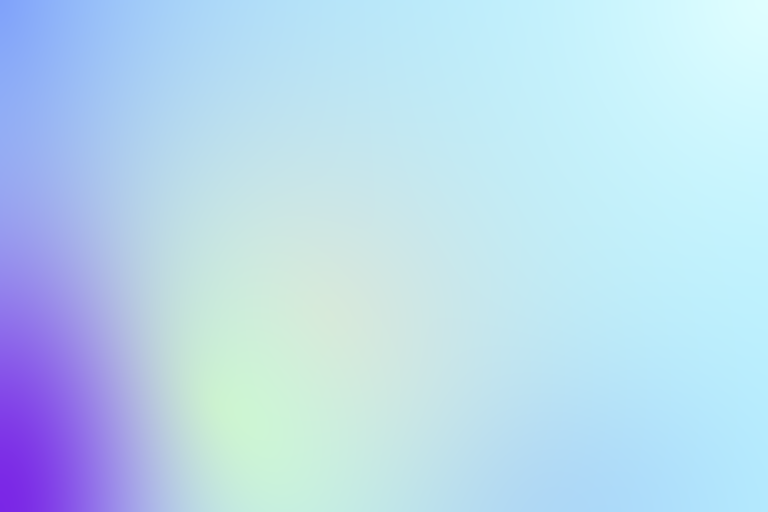
A WebGL 1 fragment shader for this background:

```glsl
precision highp float;
// Soft pastel backdrop: sky blue with white, azure, blush, mint and violet glows.

uniform vec2 u_resolution;

const vec3 SKY = vec3(0.71, 0.94, 1.0);
const vec3 WHITE = vec3(0.88, 1.0, 1.0);
const vec3 BLUE = vec3(0.46, 0.61, 1.0);
const vec3 AZURE = vec3(0.62, 0.82, 1.0);
const vec3 BLUSH = vec3(0.85, 0.89, 0.87);
const vec3 MINT = vec3(0.82, 1.0, 0.81);
const vec3 VIOLET = vec3(0.48, 0.15, 0.9);

// Elliptical falloff: 1 at the centre, 1/e at the reach.
float glow(vec2 offset, vec2 reach, float falloff) {
  return exp(-pow(length(offset / reach) + 1e-4, falloff));
}

// Components of a vector across and along a slanted axis.
vec2 slant(vec2 v, vec2 across) {
  return vec2(dot(v, across), dot(v, vec2(across.y, -across.x)));
}

void main() {
  // Canvas height is one unit.
  vec2 p = gl_FragCoord.xy / u_resolution.y;
  float right = u_resolution.x / u_resolution.y;
  vec2 across = normalize(vec2(0.83, 0.56));

  // Sky and its cool lights.
  vec3 color = SKY;
  color = mix(color, WHITE, glow(p - vec2(right, 1.0), vec2(0.42), 1.3));
  color = mix(color, BLUE, glow(p - vec2(0.0, 1.0), vec2(0.38, 0.76), 1.2));
  color = mix(color, AZURE, glow(p - vec2(0.67 * right, 0.0), vec2(0.4, 0.29), 2.0));

  // Slanted warm band with a mint core.
  vec2 blushOffset = slant(p - vec2(0.64, 0.38), across);
  color = mix(color, BLUSH, glow(blushOffset, vec2(0.38, 0.45), 1.4));
  vec2 mintOffset = slant(p - vec2(0.42, 0.21), across);
  color = mix(color, MINT, glow(mintOffset, vec2(0.22, 0.36), 1.3));

  // Violet corner.
  color = mix(color, VIOLET, glow(p, vec2(0.26, 0.5), 2.0));

  gl_FragColor = vec4(color, 1.0);
}
```
